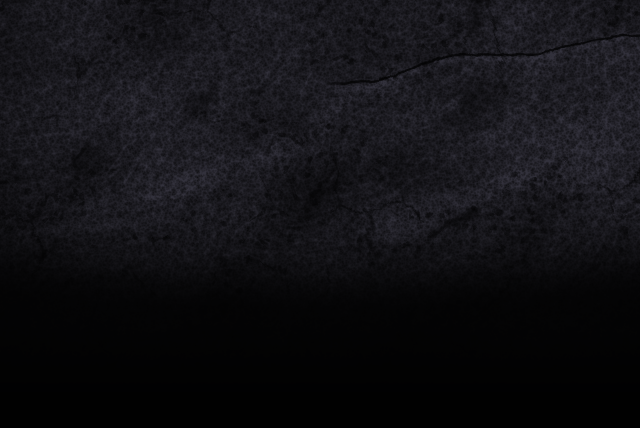
This texture is drawn by a Shadertoy shader. Its source:

```glsl
// Dark slate wall with diagonal ridges, pits and a long crack, fading to black below.
#define BASE_TONE 0.118
#define FLOOR_TONE 0.011
#define FADE_LOW 0.27
#define FADE_HIGH 0.50
#define GRAIN 0.95
#define MOTTLE 0.25
#define RELIEF 0.9
#define GRAIN_SCALE 48.0
#define VEIN_SCALE 5.5
#define SLOPE 0.55
#define STONE_TINT vec3(0.84, 0.82, 1.0)

vec2 hash2(vec2 p) {
    vec3 q = fract(vec3(p.xyx) * vec3(0.1031, 0.1030, 0.0973));
    q += dot(q, q.yzx + 33.33);
    return fract((q.xx + q.yz) * q.zy);
}

mat2 rotation(float a) {
    return mat2(cos(a), -sin(a), sin(a), cos(a));
}

// Distances to the nearest and second nearest cell points
vec2 cellular(vec2 p) {
    vec2 cell = floor(p), f = p - cell, nearest = vec2(4.0);
    for (int y = -1; y <= 1; y++)
    for (int x = -1; x <= 1; x++) {
        vec2 o = vec2(x, y);
        float d = length(o + hash2(cell + o + 57.0) - f);
        if (d < nearest.x) nearest = vec2(d, nearest.x);
        else nearest.y = min(nearest.y, d);
    }
    return nearest;
}

// Warped layers of sines, roughly -1 to 1
float layeredSines(vec2 p) {
    float sum = 0.0, amp = 0.6;
    for (int i = 0; i < 6; i++) {
        p += 0.7 * sin(p.yx * 1.3 + float(i) * 2.1);
        sum += amp * sin(p.x) * cos(p.y);
        p = rotation(0.9) * p * 1.85 + 3.7;
        amp *= 0.68;
    }
    return sum;
}

float segmentDistance(vec2 p, vec2 a, vec2 b) {
    vec2 ab = b - a;
    return length(p - a - ab * clamp(dot(p - a, ab) / dot(ab, ab), 0.0, 1.0));
}

float ridge(vec2 p, vec2 a, vec2 b, float width) {
    float d = segmentDistance(p, a, b) / width;
    return exp(-d * d);
}

// Broad patches: position, radius, strength; stretched along the slope
float patches(vec2 p) {
    const vec4 spots[12] = vec4[12](
        vec4(1.09, 0.77, 0.060, -0.50), vec4(0.68, 0.70, 0.038, -0.42),
        vec4(0.95, 0.60, 0.055, -0.42), vec4(0.73, 0.52, 0.085, -0.36),
        vec4(0.21, 0.63, 0.045, -0.45), vec4(0.47, 0.765, 0.028, -0.38),
        vec4(1.27, 0.48, 0.055, -0.40), vec4(0.41, 0.92, 0.050, -0.35),
        vec4(1.34, 0.63, 0.120, 0.35), vec4(0.30, 0.76, 0.060, 0.22),
        vec4(1.05, 0.75, 0.014, 0.55), vec4(1.20, 0.58, 0.024, 0.35));
    float sum = 0.0;
    for (int i = 0; i < 12; i++) {
        vec2 q = rotation(SLOPE) * (p - spots[i].xy) / spots[i].z;
        q.x *= 0.7;
        sum += spots[i].w * exp(-dot(q, q));
    }
    return sum;
}

// Surface height used for side lighting
float stoneHeight(vec2 p) {
    vec2 q = rotation(SLOPE) * p * vec2(1.0, 1.0);
    return 0.05 * layeredSines(q * vec2(12.0, 19.0))
         + 0.025 * cellular(p * 24.0).x;
}

void mainImage(out vec4 fragColor, in vec2 fragCoord) {
    vec2 p = fragCoord / iResolution.y;
    float side = abs(p.x / (iResolution.x / iResolution.y) - 0.5) * 2.0;
    vec2 warp = 0.014 * vec2(layeredSines(p * 17.0), layeredSines(p * 17.0 + 9.0));
    vec2 w = p + warp;

    // Large light and dark areas
    float mottle = layeredSines(rotation(SLOPE) * p * vec2(7.0, 12.0) + 2.0);
    float light = 1.0 + patches(w) + MOTTLE * mottle;
    light += 0.26 * ridge(w, vec2(0.36, 0.54), vec2(0.76, 0.69), 0.035);
    light += 0.26 * ridge(w, vec2(0.64, 0.68), vec2(0.92, 0.82), 0.025);
    light += 0.26 * ridge(w, vec2(0.90, 0.46), vec2(1.25, 0.60), 0.030);
    light += 0.18 * ridge(w, vec2(0.92, 0.80), vec2(1.50, 0.88), 0.030);
    light *= 1.0 - 0.28 * smoothstep(0.25, 0.0, p.x);

    // Relief lit from the upper left
    vec2 toLight = vec2(-0.004, 0.005);
    light += RELIEF * 6.0 * (stoneHeight(p) - stoneHeight(p + toLight));

    // Sparse veins and small pits
    vec2 vein = cellular(w * VEIN_SCALE + 4.0);
    float veinMask = smoothstep(-0.1, 0.5, layeredSines(p * 8.0 + 5.0));
    light *= 1.0 - 0.5 * veinMask * smoothstep(0.05, 0.0, vein.y - vein.x);
    float pit = smoothstep(0.28, 0.12, cellular(w * 30.0).x);
    light *= 1.0 - 0.5 * pit * smoothstep(0.2, -0.5, mottle);

    // Long crack with a pale lower lip, and a short diagonal one
    float crackY = 0.805 + 0.068 * smoothstep(0.84, 1.08, p.x)
                 + 0.045 * smoothstep(1.18, 1.5, p.x) + 0.35 * warp.y;
    float crackMask = smoothstep(0.74, 0.82, p.x);
    float gap = p.y - crackY;
    light += 0.35 * crackMask * exp(-pow((gap + 0.009) / 0.007, 2.0));
    light *= 1.0 - 0.8 * crackMask * smoothstep(0.0045, 0.001, abs(gap));
    light *= 1.0 - 0.6 * ridge(w, vec2(1.01, 0.445), vec2(1.11, 0.505), 0.009);

    // Layered cellular grain
    float grain = 0.0, scale = GRAIN_SCALE, amp = 0.55;
    for (int i = 0; i < 3; i++) {
        grain += amp * (cellular(rotation(float(i)) * p * scale + 11.0).x - 0.44);
        scale *= 1.9;
        amp *= 1.1;
    }
    light *= 1.0 + GRAIN * grain;

    // Fade into the dark floor, slightly higher toward the sides
    float fade = smoothstep(FADE_LOW, FADE_HIGH, p.y - 0.035 * side * side);
    fade += 0.06 * smoothstep(0.08, 0.32, p.y) * (1.0 - fade);
    float tone = FLOOR_TONE * smoothstep(-0.1, 0.25, p.y)
               + BASE_TONE * fade * clamp(light, 0.08, 1.9);
    fragColor = vec4(tone * STONE_TINT, 1.0);
}
```
